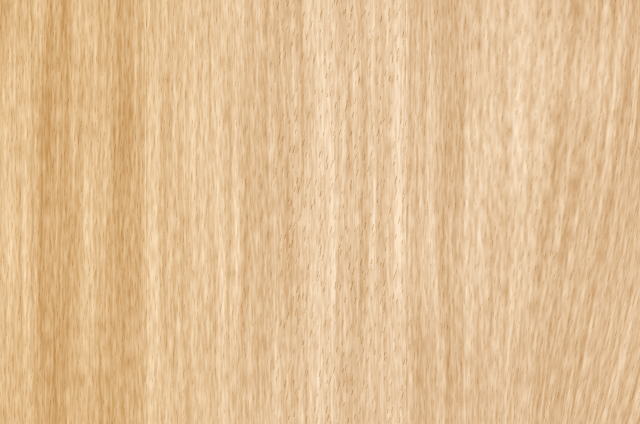
Write a WebGL 2 fragment shader that draws this texture.

```glsl
#version 300 es
precision highp float;
// Pale beech planks with upright grain: plank tones and stretched gradient
// noise give the streaks, jittered grids of short dashes give the pores,
// and the right-hand plank carries leaning growth rings.
uniform vec2 u_resolution;
out vec4 fragColor;

const vec3 WOOD_DARK = vec3(0.79, 0.62, 0.43);
const vec3 WOOD_LIGHT = vec3(0.975, 0.88, 0.76);
const vec3 HONEY_TINT = vec3(0.008, -0.002, -0.035);

vec2 hash2(vec2 p) {
    vec3 q = fract(vec3(p.xyx) * vec3(0.1031, 0.1030, 0.0973));
    q += dot(q, q.yzx + 33.33);
    return fract((q.xx + q.yz) * q.zy);
}

float cornerSlope(vec2 cell, vec2 offset) {
    float angle = 6.2832 * hash2(cell).x;
    return dot(vec2(cos(angle), sin(angle)), offset);
}

// Gradient noise, roughly -0.7 to 0.7
float gradientNoise(vec2 p) {
    vec2 i = floor(p), f = p - i;
    vec2 w = f * f * f * (f * (f * 6.0 - 15.0) + 10.0);
    vec2 e = vec2(1.0, 0.0);
    float low = mix(cornerSlope(i, f), cornerSlope(i + e, f - e), w.x);
    float high = mix(cornerSlope(i + e.yx, f - e.yx), cornerSlope(i + 1.0, f - 1.0), w.x);
    return mix(low, high, w.y);
}

// One short upright dash per grid cell, jittered in place, length and strength
float pores(vec2 p, vec2 cell, vec2 halfSize, float slant, float pixel) {
    vec2 home = floor(p / cell);
    float ink = 0.0;
    for (int j = -1; j <= 1; j++) {
        for (int i = -1; i <= 1; i++) {
            vec2 id = home + vec2(i, j);
            vec2 spot = hash2(id + 17.0), kind = hash2(id + 71.0);
            vec2 d = p - (id + spot) * cell;
            d.x -= slant * d.y;
            d.y = max(abs(d.y) - halfSize.y * mix(0.4, 1.2, kind.x), 0.0);
            float edge = smoothstep(halfSize.x - 0.5 * pixel, halfSize.x + 0.5 * pixel, length(d));
            ink = max(ink, (1.0 - edge) * mix(0.3, 1.0, kind.y));
        }
    }
    return ink;
}

// Soft-edged bump around a centre
float bump(float x, float centre, float width) {
    float d = (x - centre) / width;
    return exp(-d * d);
}

// Broad tone of the planks, across the width from 0 to 1
float plankTone(float s, float soft) {
    float tone = mix(0.40, 0.63, smoothstep(0.228 - soft, 0.228 + soft, s));
    tone -= 0.10 * smoothstep(0.634 - soft, 0.634 + soft, s);
    tone += 0.10 * bump(s, 0.04, 0.025) - 0.08 * bump(s, 0.09, 0.02);
    tone += 0.15 * bump(s, 0.505, 0.025) - 0.10 * bump(s, 0.45, 0.025);
    tone += 0.09 * bump(s, 0.615, 0.02) - 0.07 * bump(s, 0.56, 0.025);
    return tone + 0.07 * bump(s, 0.79, 0.02);
}

// Streaks from broad bands down to hair-thin fibres
float grain(vec2 p) {
    float tone = 0.28 * gradientNoise(p * vec2(13.0, 0.5));
    tone += 0.36 * gradientNoise(p * vec2(48.0, 1.1) + 31.0);
    tone += 0.34 * gradientNoise(p * vec2(105.0, 3.5) + 57.0);
    return tone + 0.42 * gradientNoise(p * vec2(190.0, 24.0) + 83.0);
}

// Leaning growth rings, broken up along their length
float rings(vec2 p) {
    float wander = 3.5 * gradientNoise(p * vec2(7.0, 1.6));
    float fade = 0.75 + 0.7 * gradientNoise(p * vec2(25.0, 3.0) + 9.0);
    return sin(p.x * 190.0 + wander) * fade;
}

void main() {
    float pixel = 1.0 / u_resolution.y;
    vec2 p = gl_FragCoord.xy * pixel;
    vec2 uv = gl_FragCoord.xy / u_resolution;

    // Grain coordinates: gentle wobble, leaning toward the right edge
    float plank = step(0.228, uv.x) + step(0.634, uv.x);
    float lean = smoothstep(0.7, 1.0, uv.x);
    vec2 g = p;
    g.x += 0.012 * gradientNoise(p * vec2(3.0, 1.3));
    g.x -= lean * (0.26 * p.y - 0.12 * p.y * p.y);

    // Tones: planks, streaks, rings, a pale patch and dimmer corners
    float tone = plankTone(uv.x + 0.15 * (g.x - p.x) * (1.0 - lean), pixel);
    tone += grain(g + vec2(plank * 7.3, 0.0));
    tone += 0.15 * smoothstep(0.80, 0.90, uv.x) * rings(g);
    tone += 0.22 * bump(uv.x, 0.91, 0.06) * bump(uv.y, 0.83, 0.10);
    tone -= 0.18 * dot(uv - 0.5, uv - 0.5);

    // Pores: fine everywhere, bold and slanted in the middle plank
    float bold = smoothstep(0.38, 0.46, uv.x) * (1.0 - smoothstep(0.62, 0.67, uv.x));
    float fine = pores(g, vec2(0.010, 0.021), vec2(0.0009, 0.0065), 0.08, pixel);
    float large = pores(p, vec2(0.018, 0.027), vec2(0.0014, 0.0065), 0.24, pixel);
    tone -= 0.34 * fine * (1.0 - 0.5 * bold) + 0.52 * large * bold;

    vec3 colour = mix(WOOD_DARK, WOOD_LIGHT, clamp(tone, -0.15, 1.05));
    colour += HONEY_TINT * (1.0 - smoothstep(0.1, 0.55, uv.x));
    fragColor = vec4(colour, 1.0);
}
```
